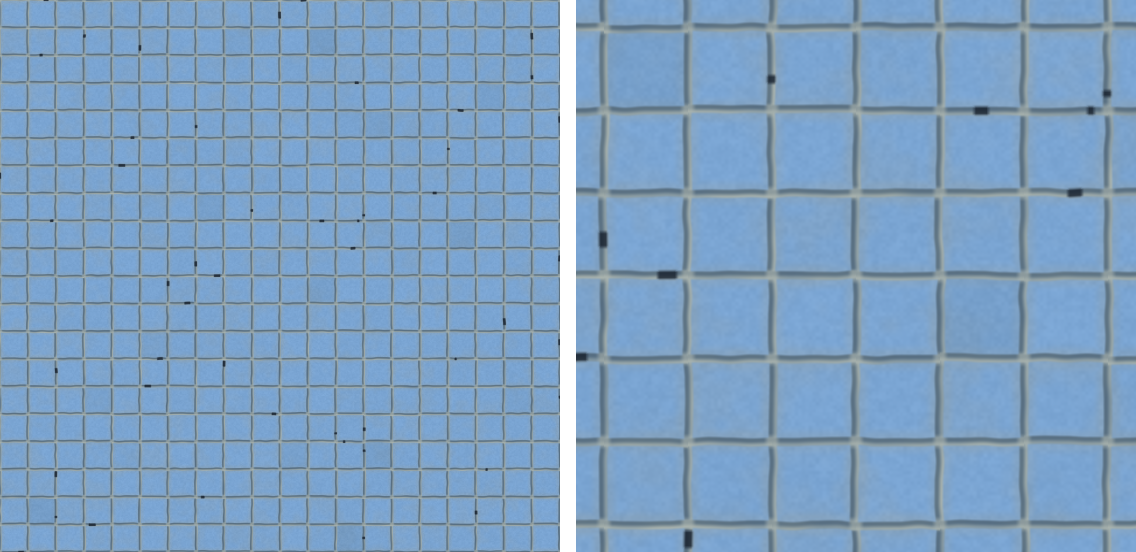
Left, the full canvas; right, a detail of the centre.
A Shadertoy shader for this texture:

```glsl
// Sheet of small blue glass mosaic tiles, 20 across and 20 down, with worn grout.
// Each joint is a shadowed side and a sandy lit side, nudged per segment by a hash;
// noise varies tile tone, joint wear and grain, and a few joints hold black pits.

const vec2 TILE_COUNT = vec2(20.0, 20.0);
const float JOINT_HALF = 0.049;   // half joint width, in tiles

const vec3 TILE_BLUE    = vec3(0.482, 0.650, 0.832);
const vec3 TILE_GREY    = vec3(0.525, 0.645, 0.760);
const vec3 TILE_DEEP    = vec3(0.430, 0.580, 0.730);
const vec3 JOINT_SHADOW = vec3(0.300, 0.385, 0.455);
const vec3 JOINT_MID    = vec3(0.470, 0.545, 0.580);
const vec3 JOINT_SAND   = vec3(0.680, 0.715, 0.690);
const vec3 PIT_BLACK    = vec3(0.100, 0.140, 0.190);

float hash(vec2 p) {
    vec3 q = fract(vec3(p.xyx) * 0.1031);
    q += dot(q, q.yzx + 33.33);
    return fract((q.x + q.y) * q.z);
}

float noise(vec2 p) {
    vec2 i = floor(p), f = fract(p);
    f = f * f * (3.0 - 2.0 * f);
    float low = mix(hash(i), hash(i + vec2(1.0, 0.0)), f.x);
    float high = mix(hash(i + vec2(0.0, 1.0)), hash(i + 1.0), f.x);
    return mix(low, high, f.y);
}

// Soft-edged band: 1 inside halfWidth, 0 outside
float band(float d, float halfWidth, float soft) {
    return 1.0 - smoothstep(halfWidth - soft, halfWidth + soft, abs(d));
}

// Glass tile: per-tile tone, cloudy patches, paler rim and fine grain
vec3 tileColour(vec2 p) {
    vec2 id = floor(p);
    vec2 edge = 0.5 - abs(fract(p) - 0.5);
    float rim = 1.0 - smoothstep(0.05, 0.20, min(edge.x, edge.y));
    float cloud = noise(p * 1.7 + 40.0) * 0.6 + noise(p * 5.0 + 9.0) * 0.4;
    float greyness = 0.75 * rim + 0.45 * smoothstep(0.4, 0.85, cloud);
    vec3 colour = mix(TILE_BLUE, TILE_GREY, clamp(greyness, 0.0, 1.0));

    float tone = hash(id + 17.0);
    float deep = 0.15 * tone + 0.45 * smoothstep(0.93, 1.0, tone);
    colour = mix(colour, TILE_DEEP, deep * (0.6 + 0.6 * cloud));
    float grain = noise(p * 13.0) + noise(p * 24.0 + 5.0) - 1.0;
    return colour + 0.022 * grain;
}

// One family of parallel joints: colour in rgb, coverage in a
vec4 jointLayer(float across, float along, float seed, float soft) {
    float line = floor(across + 0.5);
    vec2 id = vec2(line, floor(along)) + seed;
    float nudge = 0.030 * (hash(id) - 0.5);
    float wobble = 0.025 * (noise(vec2(along * 4.0, line * 7.0 + seed)) - 0.5);
    float d = across - line + nudge + wobble;

    // Shadow before the line, sand after it, both fading with wear
    float wear = noise(vec2(along * 2.6, line * 5.3 + seed));
    float sandy = 0.25 + 0.55 * wear + 0.35 * (hash(id + 71.0) - 0.5);
    vec3 lit = mix(JOINT_MID, JOINT_SAND, clamp(sandy, 0.0, 1.0));
    vec3 shade = mix(JOINT_SHADOW, JOINT_MID, 0.55 * wear);
    vec3 colour = mix(shade, lit, smoothstep(-0.022, 0.040, d));

    // Pale dab of grout where joints cross
    float crossing = abs(along - floor(along + 0.5));
    float dab = 1.0 - smoothstep(0.03, 0.11, crossing);
    colour = mix(colour, JOINT_SAND, 0.6 * dab);

    // Rare elongated black pits
    float centre = 0.15 + 0.7 * hash(id + 133.0);
    float size = mix(0.04, 0.13, hash(id + 211.0));
    float pit = step(0.955, hash(id + 307.0));
    pit *= band(fract(along) - centre, size, 0.03) * band(d, 0.055, 0.03);
    colour = mix(colour, PIT_BLACK, 0.85 * pit);

    float cover = band(d, JOINT_HALF, soft) * (0.82 + 0.18 * wear);
    return vec4(colour, max(cover, pit));
}

void mainImage(out vec4 fragColor, in vec2 fragCoord) {
    // Tile units, counted from the top so that shadows fall right and down
    vec2 uv = fragCoord / iResolution.xy;
    vec2 p = vec2(uv.x, 1.0 - uv.y) * TILE_COUNT;
    vec2 soft = max(0.7 * TILE_COUNT / iResolution.xy, vec2(0.02));

    vec4 upright = jointLayer(p.x, p.y, 3.0, soft.x);
    vec4 level = jointLayer(p.y, p.x, 59.0, soft.y);

    vec3 colour = tileColour(p);
    colour = mix(colour, upright.rgb, upright.a);
    colour = mix(colour, level.rgb, level.a);
    fragColor = vec4(clamp(colour, 0.0, 1.0), 1.0);
}
```
